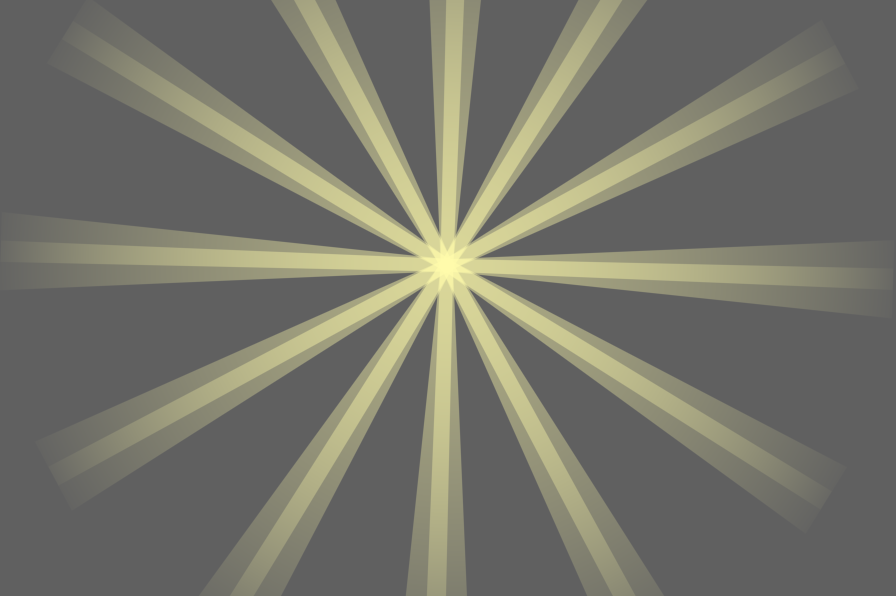
Reproduce this background procedurally as a Shadertoy shader.

```glsl
// Twelve soft yellow light rays bursting from one point over flat grey.

#define RAY_COUNT 12
#define CENTER vec2(0.4987, 0.555)
#define TILT radians(-1.8)
#define RAY_LENGTH 0.749
#define FADE_RADIUS 0.775
#define OUTER_SHAPE vec2(0.0102, 0.074)   // half width at the root, growth
#define INNER_SHAPE vec2(0.0108, 0.0095)
#define OUTER_ALPHA 0.48
#define INNER_ALPHA 0.54
#define BACKGROUND vec3(0.378, 0.378, 0.378)
#define LIGHT vec3(1.0, 0.985, 0.67)

// Coverage of a widening beam; p.x runs along it, p.y across it.
float beam(vec2 p, vec2 shape, float pixel) {
    float side = abs(p.y) - shape.x - shape.y * p.x;
    float ends = max(-p.x, p.x - RAY_LENGTH);
    return 1.0 - smoothstep(-0.75 * pixel, 0.75 * pixel, max(side, ends));
}

void mainImage(out vec4 fragColor, in vec2 fragCoord) {
    float pixel = 1.0 / iResolution.y;
    vec2 p = (fragCoord - CENTER * iResolution.xy) * pixel;

    // Light weakens slowly near the source, faster toward the tips.
    float fade = 1.0 - pow(min(length(p) / FADE_RADIUS, 1.0), 1.5);

    // Stack the translucent beams; their overlaps form the central star.
    float transmission = 1.0;
    for (int i = 0; i < RAY_COUNT; i++) {
        float angle = TILT + radians(360.0) * float(i) / float(RAY_COUNT);
        vec2 along = vec2(cos(angle), sin(angle));
        vec2 q = vec2(dot(p, along), dot(p, vec2(-along.y, along.x)));
        transmission *= 1.0 - OUTER_ALPHA * fade * beam(q, OUTER_SHAPE, pixel);
        transmission *= 1.0 - INNER_ALPHA * fade * beam(q, INNER_SHAPE, pixel);
    }

    fragColor = vec4(mix(LIGHT, BACKGROUND, transmission), 1.0);
}
```
